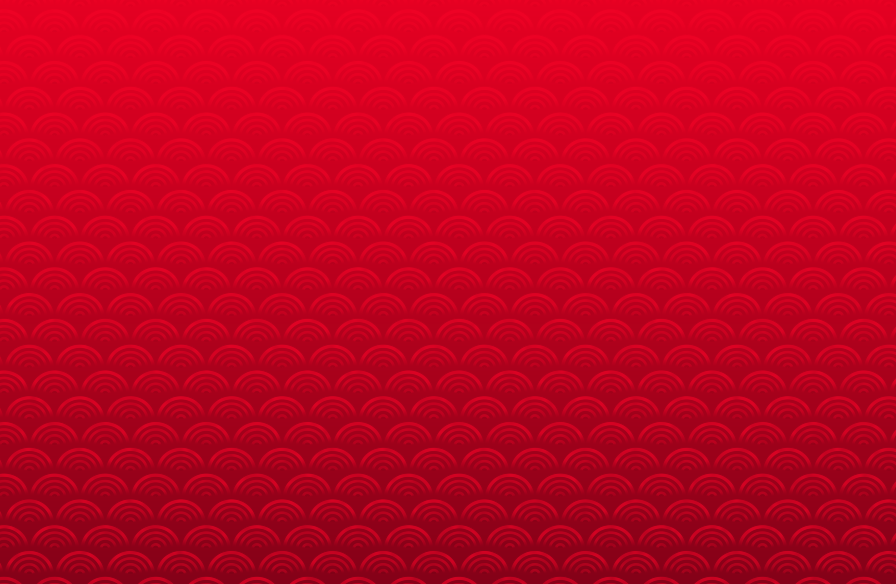
A Shadertoy shader for this pattern:

```glsl
// Red seigaiha waves: staggered rows of low fans made of concentric ridges,
// drawn from back to front over a vertical gradient. Ridges blend toward a
// fixed bright red, so they stand out more as the ground darkens.

const float COLUMNS = 17.72;       // fans across the canvas
const float ROW_PITCH = 0.51;      // row spacing, in fan widths
const float FIRST_APEX = 0.172;    // top of row zero, measured downward
const float EVEN_SHIFT = 0.08;     // fan centre in even rows
const vec2 RADIUS = vec2(0.5, 0.475);
const float RIDGE_GAP = 0.122;
const float RIDGE_COUNT = 4.0;

float hash(vec2 p) {
    return fract(sin(dot(p, vec2(127.1, 311.7))) * 4375.85);
}

float noise(vec2 p) {
    vec2 i = floor(p);
    vec2 f = smoothstep(0.0, 1.0, fract(p));
    vec2 e = vec2(0.0, 1.0);
    return mix(mix(hash(i), hash(i + e.yx), f.x),
               mix(hash(i + e), hash(i + e.yy), f.x), f.y);
}

vec3 ground(float height) {
    vec3 deep = vec3(0.558, 0.004, 0.1);
    vec3 bright = vec3(0.93, 0.0, 0.137);
    return mix(deep, bright, height * (1.14 - 0.14 * height));
}

// Concentric ridges: x is the lit line, y the dark groove beneath it.
vec2 ridges(vec2 local, float dist, float blur) {
    float t = (RADIUS.x - dist) / RIDGE_GAP;
    float index = floor(t);
    float soft = clamp(blur / RIDGE_GAP, 0.1, 0.2);
    float halfWidth = index < 0.5 ? 0.27 : 0.22;
    float line = 1.0 - smoothstep(halfWidth - soft, halfWidth + soft,
                                  abs(fract(t) - 0.4));
    float inside = step(0.0, t) * step(index, RIDGE_COUNT - 1.0);
    // The fan opens upward and dissolves at its flanks.
    float upward = -local.y / max(dist, 0.001);
    float fan = smoothstep(0.06, 0.6, upward);
    float strength = index < 0.5 ? 1.15 : 0.9 - 0.1 * index;
    return vec2(line * strength, 1.0 - line) * inside * fan;
}

// Returns ridge light, shadow and coverage of the fan in one row.
vec3 fanScale(vec2 p, float row, float blur) {
    float shift = EVEN_SHIFT + 0.5 * mod(row, 2.0);
    float column = floor(p.x - shift + 0.5);
    float apex = FIRST_APEX + row * ROW_PITCH;
    vec2 local = p - vec2(column + shift, apex + RADIUS.y);
    local.y *= RADIUS.x / RADIUS.y;
    float dist = length(local);
    float depth = (p.y - apex) / ROW_PITCH;
    float cover = 1.0 - smoothstep(-blur, blur, dist - RADIUS.x);
    float wear = mix(0.72, 1.24, noise(p * 9.0));
    vec2 relief = ridges(local, dist, blur);
    float shadow = 0.75 * smoothstep(0.25, 1.05, depth) + 0.45 * relief.y;
    return vec3(relief.x * wear, shadow, cover);
}

void mainImage(out vec4 fragColor, in vec2 fragCoord) {
    float unit = COLUMNS / iResolution.x;
    vec2 p = vec2(fragCoord.x, iResolution.y - fragCoord.y) * unit;
    float blur = max(0.55 * unit, 0.012);

    // Lower rows cover the rows above them.
    float nearest = floor((p.y - FIRST_APEX) / ROW_PITCH);
    vec2 relief = vec2(0.0, 0.8);
    for (int i = 2; i >= 0; i--) {
        vec3 scale = fanScale(p, nearest - float(i), blur);
        relief = mix(relief, scale.xy, scale.z);
    }

    // Shade grooves and bases, then lay the ridge light over them.
    float height = fragCoord.y / iResolution.y;
    float shade = mix(0.1, 0.045, height) * relief.y;
    vec3 color = ground(height) * (1.0 - shade);
    color = mix(color, vec3(0.94, 0.012, 0.15), 0.49 * relief.x);
    fragColor = vec4(color, 1.0);
}
```
